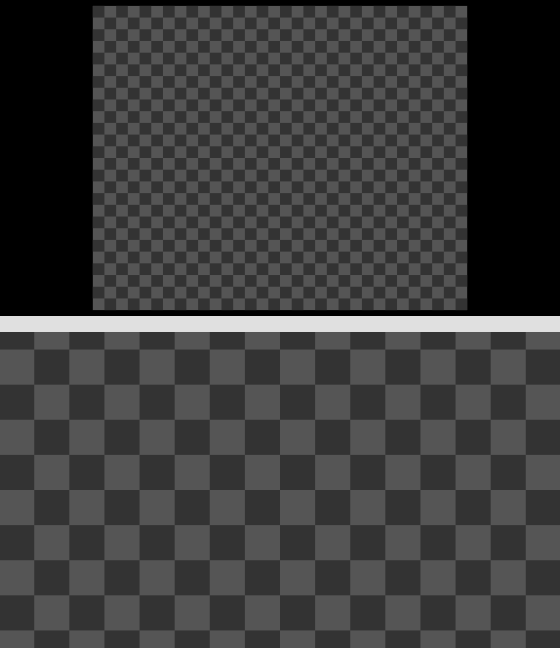
Top: the whole. Bottom: its middle third, enlarged.
Give the GLSL for this pattern, as a Shadertoy shader.

```glsl
// A two-tone grey checkerboard, 32 by 26 squares, centred on black.
// Each axis is a smoothed square wave; their product gives the checks,
// and box coverage trims the board to its edges.

// Square wave of period 2: +1 on even cells, -1 on odd, softened over one pixel.
vec2 squareWave(vec2 cell, float pixel) {
    vec2 edgeDistance = abs(mod(cell - 0.5, 2.0) - 1.0) - 0.5;
    return clamp(2.0 * edgeDistance / pixel, -1.0, 1.0);
}

// Share of the pixel that lies inside a centred rectangle.
float boxCoverage(vec2 point, vec2 halfSize, float pixel) {
    vec2 inside = clamp((halfSize - abs(point)) / pixel + 0.5, 0.0, 1.0);
    return inside.x * inside.y;
}

void mainImage(out vec4 fragColor, in vec2 fragCoord) {
    // One unit is one square; the canvas is 27 squares high.
    float pixel = 27.0 / iResolution.y;
    vec2 point = (fragCoord - 0.5 * iResolution.xy) * pixel;
    vec2 halfBoard = vec2(16.0, 13.0);

    // Checks, with the lower left square light
    vec2 wave = squareWave(point + halfBoard, pixel);
    float check = 0.5 + 0.5 * wave.x * wave.y;
    vec3 board = mix(vec3(0.2), vec3(0.3333), check);

    // Black surround
    fragColor = vec4(board * boxCoverage(point, halfBoard, pixel), 1.0);
}
```
